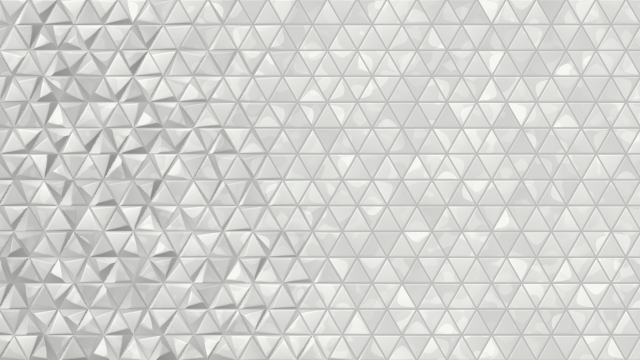
Write a Shadertoy shader that draws this pattern.

```glsl
// Wall of glossy white triangular tiles: 14 rows, about 21 tiles per row.
// Three skewed strip coordinates give each triangle its id and edge distances;
// tilted plates expose wedge-shaped side walls that fade out to the right.

const float ROWS = 13.92;
const vec2 GRID_SHIFT = vec2(0.04, 0.03);
const vec2 LIGHT = vec2(-0.45, 0.89);
const vec3 CERAMIC = vec3(0.998, 1.004, 0.988);

vec3 hash3(vec3 p) {
    p = fract(p * vec3(0.1031, 0.1030, 0.0973));
    p += dot(p, p.yxz + 33.33);
    return fract((p.xxy + p.yxx) * p.zyx);
}

vec2 gradientAt(vec2 cell) {
    float angle = 6.2832 * hash3(vec3(cell, 7.0)).x;
    return vec2(cos(angle), sin(angle));
}

float gradientNoise(vec2 p) {
    vec2 i = floor(p), f = fract(p);
    vec2 u = f * f * f * (f * (f * 6.0 - 15.0) + 10.0);
    vec2 e = vec2(1.0, 0.0);
    float low = mix(dot(gradientAt(i), f), dot(gradientAt(i + e), f - e), u.x);
    float high = mix(dot(gradientAt(i + e.yx), f - e.yx),
                     dot(gradientAt(i + e.xx), f - e.xx), u.x);
    return mix(low, high, u.y);
}

// Distances to the bottom, left and right edge lines, in row heights.
// Facing is +1 for upright triangles and -1 for inverted ones.
vec3 triangleTile(vec2 p, out vec3 id, out float facing) {
    vec3 strips = vec3(p.y, 0.8660 * p.x - 0.5 * p.y, -0.8660 * p.x - 0.5 * p.y);
    id = floor(strips);
    vec3 f = strips - id;
    facing = dot(f, vec3(1.0)) < 1.5 ? 1.0 : -1.0;
    return facing > 0.0 ? f : 1.0 - f;
}

// Strong relief at the left, nearly flat at the right.
float reliefAt(vec2 uv) {
    float x = uv.x + 0.22 * (uv.y - 0.5) + 0.10 * gradientNoise(uv * 5.0);
    return 1.0 - smoothstep(0.12, 0.62, x);
}

// Glazed plate: tilt, slight bowing and curved reflections.
float plateShade(vec3 d, vec2 offset, vec3 seed, vec3 seed2, float relief) {
    vec2 tilt = seed.xy - 0.5;
    float shade = 0.852 + dot(tilt, LIGHT) * mix(0.07, 0.15, relief);
    shade += dot(offset, tilt + 0.35 * LIGHT) * mix(0.07, 0.17, relief);
    float sheen = gradientNoise(offset * 1.5 + seed2.xy * 40.0);
    shade += 0.06 * seed.z * smoothstep(0.08, 0.20, sheen);
    vec2 pair = seed2.x < 0.33 ? d.xy : (seed2.x < 0.66 ? d.yz : d.zx);
    float arc = pair.x * pair.y - mix(0.04, 0.14, seed2.y);
    return shade + 0.10 * pow(seed2.z, 4.0) * smoothstep(-0.008, 0.012, arc);
}

// Side walls: brightness from edge direction, with a ramp along each edge.
vec3 wallShades(vec3 facingLight, vec3 along, vec3 seed) {
    return 0.77 + 0.11 * facingLight + 0.20 * (seed - 0.5) + 0.09 * (along - 0.5);
}

void mainImage(out vec4 fragColor, in vec2 fragCoord) {
    vec2 uv = fragCoord / iResolution.xy;
    vec2 p = fragCoord / iResolution.y * ROWS + GRID_SHIFT;
    float px = ROWS / iResolution.y;

    vec3 id;
    float facing;
    vec3 d = triangleTile(p, id, facing);
    vec3 seed = hash3(id + 50.0);
    vec3 seed2 = hash3(id.zxy + 91.0);
    float relief = reliefAt(uv);

    // Inward edge normals and the position relative to the centroid.
    vec2 nBottom = facing * vec2(0.0, 1.0);
    vec2 nLeft = facing * vec2(0.8660, -0.5);
    vec2 nRight = facing * vec2(-0.8660, -0.5);
    vec2 offset = (nBottom * d.x + nLeft * d.y + nRight * d.z) / 1.5;
    vec3 edgeLight = -vec3(dot(nBottom, LIGHT), dot(nLeft, LIGHT), dot(nRight, LIGHT));

    // Each wall widens from one corner to the next, turning the plate.
    vec3 along = d.yzx / max(d.yzx + d.zxy, 0.0001);
    along = seed.z < 0.5 ? along : 1.0 - along;
    vec3 wallWidth = relief * (0.03 + 0.40 * seed2 * seed2) * along;
    vec3 inner = d - wallWidth - 0.018;
    float rim = min(inner.x, min(inner.y, inner.z));

    // Soft choice of the nearest edge.
    vec3 nearest = clamp(0.5 + (min(inner.yzx, inner.zxy) - inner) / (2.0 * px), 0.0, 1.0);
    nearest /= dot(nearest, vec3(1.0));

    float plate = plateShade(d, offset, seed, seed2, relief);
    float wall = dot(nearest, wallShades(edgeLight, along, seed.zxy));
    wall = mix(0.79, wall, smoothstep(0.0, 0.35, relief));

    // Bevelled rim: bright toward the light, dim away from it.
    float bevel = 1.0 - smoothstep(0.015, 0.025 + 1.5 * px, rim);
    plate += bevel * (0.015 + 0.05 * dot(nearest, edgeLight));
    float shade = mix(wall, plate, smoothstep(-px, px, rim));

    // Thin shadowed joints between tiles and a broad falloff to lower left.
    float joint = min(d.x, min(d.y, d.z));
    float groove = 1.0 - smoothstep(0.008, 0.018 + px, joint);
    shade = mix(shade, 0.73, groove * mix(0.75, 0.45, relief));
    shade -= 0.055 * (1.0 - smoothstep(0.0, 0.6, uv.x)) * (1.0 - 0.6 * uv.y);
    shade += 0.012 * gradientNoise(uv * 3.0 + 4.0);

    fragColor = vec4(clamp(shade, 0.55, 0.965) * CERAMIC, 1.0);
}
```
